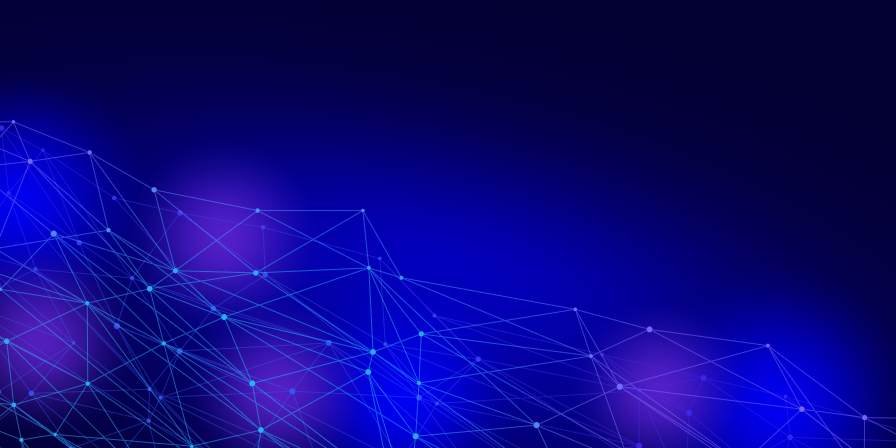
This background is drawn by a Shadertoy shader. Its source:

```glsl
// Deep blue backdrop with soft glows and a sloping mesh of linked nodes.

// Units: canvas height = 1, origin at the lower left.
const vec3 NAVY       = vec3(0.01, 0.00, 0.20);
const vec3 ROYAL_BLUE = vec3(0.01, 0.00, 0.74);
const vec3 PURE_BLUE  = vec3(0.00, 0.00, 1.00);
const vec3 VIOLET     = vec3(0.38, 0.14, 0.82);
const vec3 LAVENDER   = vec3(0.52, 0.42, 1.00);
const vec3 CYAN       = vec3(0.15, 0.75, 1.00);
const vec3 INDIGO     = vec3(0.24, 0.16, 0.95);

const vec2  HAZE_CENTER = vec2(0.98, 0.40);
const float HAZE_TILT   = -0.22;
const float HAZE_LENGTH = 0.80;
const float HAZE_ABOVE  = 0.28;
const float HAZE_BELOW  = 0.45;

// Glows: center x, center y, radius.
const vec3 BLUE_GLOWS[3] = vec3[3](
    vec3(0.04, 0.55, 0.32), vec3(0.90, 0.11, 0.28), vec3(1.74, 0.09, 0.33));
const vec3 VIOLET_GLOWS[4] = vec3[4](
    vec3(0.50, 0.47, 0.23), vec3(0.09, 0.24, 0.23),
    vec3(0.62, 0.13, 0.22), vec3(1.47, 0.13, 0.21));

const int   COLUMNS = 12;
const int   ROWS    = 7;
const float COLUMN_X[COLUMNS] = float[COLUMNS](
    -0.15, 0.03, 0.20, 0.344, 0.575, 0.81, 0.896, 1.284, 1.45, 1.714, 1.93, 2.12);
const float ROW_STEP    = 0.125;
const vec2  JITTER      = vec2(0.18, 0.09);
const vec2  BACK_SHIFT  = vec2(0.10, -0.06);
const float LINE_HALF   = 0.0011;
const float NODE_RADIUS = 0.0052;
const float LINK_CHANCE = 0.78;

// Column and row steps from a node to the nodes it joins.
const int LINK_COUNT = 5;
const ivec2 LINKS[LINK_COUNT] = ivec2[LINK_COUNT](
    ivec2(1, 0), ivec2(0, 1), ivec2(1, 1), ivec2(1, -1), ivec2(2, 1));

vec2 hash22(vec2 p) {
    vec3 q = fract(p.xyx * vec3(0.1031, 0.1030, 0.0973));
    q += dot(q, q.yzx + 33.33);
    return fract((q.xx + q.yz) * q.zy);
}

// Upper outline of the mesh.
float ridge(float x) {
    return 0.73 - 0.20 * smoothstep(0.0, 0.5, x) - 0.15 * smoothstep(0.81, 0.896, x)
                - 0.15 * smoothstep(0.9, 1.7, x) - 0.165 * smoothstep(1.7, 1.95, x);
}

vec2 nodePosition(ivec2 cell, int layer) {
    bool onRim = layer == 0 && cell.y == 0;
    vec2 seed = vec2(cell) + vec2(11.0, 37.0 + 53.0 * float(layer));
    vec2 jitter = onRim ? vec2(0.0) : (hash22(seed) - 0.5) * JITTER;
    vec2 shift = BACK_SHIFT * float(layer);
    float x = COLUMN_X[cell.x] + jitter.x + shift.x;
    return vec2(x, ridge(x) - ROW_STEP * float(cell.y) + jitter.y + shift.y);
}

float segmentDistance(vec2 p, vec2 a, vec2 b) {
    vec2 pa = p - a, ba = b - a;
    return length(pa - ba * clamp(dot(pa, ba) / dot(ba, ba), 0.0, 1.0));
}

float coverage(float signedDistance, float pixel) {
    return clamp(0.5 - signedDistance / pixel, 0.0, 1.0);
}

// Returns the masks of links (x) and nodes (y).
vec2 meshMask(vec2 p, int layer, float pixel) {
    vec2 mask = vec2(0.0);
    for (int i = 0; i < COLUMNS; i++) {
        float reach = COLUMN_X[min(i + 2, COLUMNS - 1)] + 0.22;
        if (p.x < COLUMN_X[i] - 0.12 || p.x > reach) continue;
        for (int j = 0; j < ROWS; j++) {
            ivec2 cell = ivec2(i, j);
            vec2 a = nodePosition(cell, layer);
            if (a.y < -0.2) break;
            float size = NODE_RADIUS * (0.75 + 0.6 * hash22(vec2(cell) + 91.0).x);
            mask.y = max(mask.y, coverage(length(p - a) - size, pixel));
            for (int k = 0; k < LINK_COUNT; k++) {
                ivec2 other = cell + LINKS[k];
                if (other.x >= COLUMNS || other.y < 0 || (k == 4 && j == 0)) continue;
                bool rimLink = j == 0 && k == 0;
                float chance = hash22(vec2(cell) + vec2(7 * k + 3, 19 * layer)).y;
                if (!rimLink && chance > LINK_CHANCE) continue;
                float d = segmentDistance(p, a, nodePosition(other, layer));
                mask.x = max(mask.x, coverage(d - LINE_HALF, pixel));
            }
        }
    }
    return mask;
}

float glow(vec2 p, vec3 spot) {
    return 1.0 - smoothstep(0.0, 1.0, length(p - spot.xy) / spot.z);
}

vec3 background(vec2 p) {
    // Tilted haze, wider below its axis than above.
    vec2 axis = vec2(cos(HAZE_TILT), sin(HAZE_TILT)), d = p - HAZE_CENTER;
    float along = dot(d, axis) / HAZE_LENGTH;
    float across = dot(d, vec2(-axis.y, axis.x));
    across /= across > 0.0 ? HAZE_ABOVE : HAZE_BELOW;
    vec3 color = mix(NAVY, ROYAL_BLUE, exp(-along * along - across * across));
    for (int i = 0; i < 3; i++) color = mix(color, PURE_BLUE, 0.9 * glow(p, BLUE_GLOWS[i]));
    for (int i = 0; i < 4; i++) color = mix(color, VIOLET, 0.85 * glow(p, VIOLET_GLOWS[i]));
    return color;
}

void mainImage(out vec4 fragColor, in vec2 fragCoord) {
    vec2 p = fragCoord / iResolution.y;
    float pixel = 1.0 / iResolution.y;
    vec3 color = background(p);
    if (p.y < ridge(p.x) + 0.08) {
        float cyanArea = 1.0 - smoothstep(0.25, 0.85, length((p - vec2(0.5, 0.1)) * vec2(0.8, 1.2)));
        vec3 tint = mix(LAVENDER, CYAN, cyanArea);
        vec3 backTint = mix(INDIGO, tint, 0.35 * cyanArea);
        vec2 back = meshMask(p, 1, pixel), front = meshMask(p, 0, pixel);
        color = mix(color, backTint, max(0.4 * back.x, 0.85 * back.y));
        color = mix(color, tint, max(0.5 * front.x, 0.9 * front.y));
    }
    fragColor = vec4(color, 1.0);
}
```
